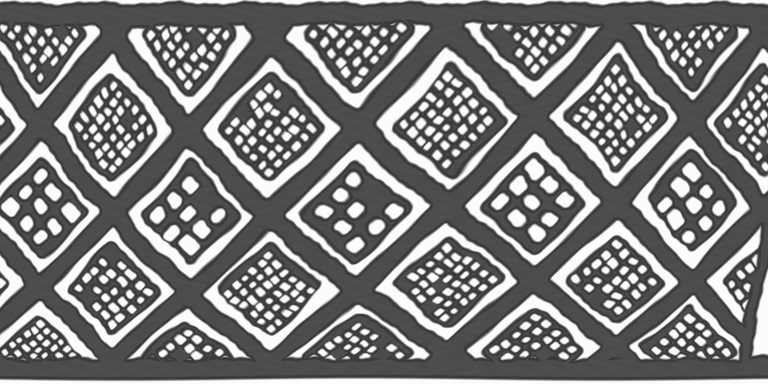
A Shadertoy shader for this pattern:

```glsl
// Hand-cut lattice band: outlined diamonds filled with rows of uneven pale dots.

float hash(vec2 p) {
    vec3 q = fract(vec3(p.xyx) * 0.1031);
    q += dot(q, q.yzx + 33.33);
    return fract((q.x + q.y) * q.z);
}

vec2 hash2(vec2 p) {
    return vec2(hash(p), hash(p + 47.3));
}

float roundBox(vec2 p, vec2 halfSize, float radius) {
    vec2 d = abs(p) - halfSize + radius;
    return length(max(d, 0.0)) + min(max(d.x, d.y), 0.0) - radius;
}

// Unsteady knife line from layered sines
vec2 wobble(vec2 p) {
    return 0.0035 * sin(p.yx * vec2(27.0, 31.0) + p * 9.0)
         + 0.0018 * sin(p.yx * vec2(83.0, 71.0) + p * 40.0)
         + 0.0008 * sin(p.yx * 190.0 + p * 110.0);
}

// Uneven lattice: integer points are diamond centres
vec2 lattice(vec2 p) {
    float sway = sin(3.33 * (p.x - 0.104));
    float column = (p.x - 0.104 + 0.034 * sway) / 0.2096;
    float row = 11.66 - sqrt(136.0 - 91.4 * (p.y - 0.078 - 0.019 * sway));
    return 0.5 * vec2(column + row, column - row);
}

// Positive inside the outline; its sides differ in width
float outline(vec2 q, vec2 cell) {
    vec2 shift = (hash2(cell + 20.0) - 0.5) * 0.065;
    float inner = 0.335 + 0.012 * sin(9.0 * (q.x - q.y) + 6.3 * hash(cell + 31.0));
    return min(-roundBox(q, vec2(0.407), 0.025),
               roundBox(q - shift, vec2(inner), 0.06));
}

// Positive inside a dot; count is the number of dots per side
float dots(vec2 q, vec2 cell, float count) {
    vec2 grid = (q / 0.58 + 0.5) * count;
    vec2 id = floor(grid);
    vec2 seed = id + cell * 13.0 + 200.0;
    if (min(id.x, id.y) < 0.0 || max(id.x, id.y) >= count || hash(seed + 9.0) < 0.05)
        return -1.0;
    vec2 jitter = (hash2(seed) - 0.5) * 0.22;
    vec2 size = mix(vec2(0.25), vec2(0.39), hash2(seed + 71.0));
    return -roundBox(grid - id - 0.5 - jitter, size, 0.2) * 0.58 / count;
}

void mainImage(out vec4 fragColor, in vec2 fragCoord) {
    vec2 p = fragCoord / iResolution.y;
    p.y = 1.0 - p.y;
    vec2 w = p + wobble(p);

    // Diamonds, with one coarse row among the fine ones
    vec2 ab = lattice(w);
    vec2 cell = round(ab);
    float row = cell.x - cell.y;
    float fine = 5.0 + step(hash(cell + 60.0), row < 1.5 ? 0.75 : 0.25);
    float count = row == 2.0 ? 3.0 : fine;
    float pale = 0.3125 * max(outline(ab - cell, cell), dots(ab - cell, cell, count));

    // Solid borders, the slanted right end and the margins
    float top = 0.068 + 0.004 * sin(4.0 * p.x);
    pale = min(pale, min(w.y - top, 0.932 - w.y));
    float slant = w.x - 1.955 - 0.19 * (0.925 - w.y);
    pale = min(pale, -slant - 0.035);
    pale = max(pale, min(slant, 0.927 - w.y));
    pale = max(pale, max(p.y - 0.988 - 0.003 * sin(5.0 * p.x), 0.007 - w.y));

    // Dark ink with a deeper rim beside each pale edge
    float soft = max(0.004, 0.7 / iResolution.y);
    float rim = smoothstep(-0.011, -0.007, pale);
    float ink = 0.30 - 0.07 * rim + 0.006 * sin(70.0 * p.x + 4.0 * sin(90.0 * p.y));
    fragColor = vec4(vec3(mix(ink, 0.99, smoothstep(-soft, soft, pale))), 1.0);
}
```
